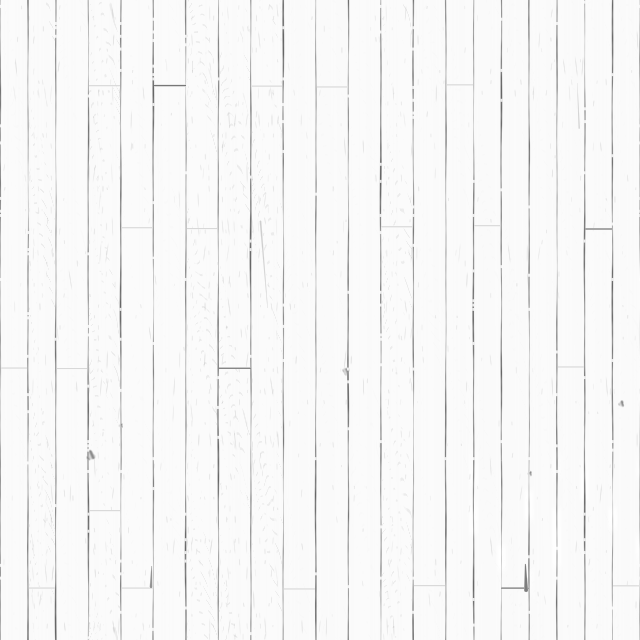
Write a three.js fragment shader that draws this texture.

```glsl
// White painted wooden planks: 21 vertical boards with thin grey seams, end joints, grain and knots.
varying vec2 vUv;

const vec3 PAINT = vec3(0.984);
const vec3 CHIP = vec3(1.0);
const vec3 GAP = vec3(0.40);
const float SOFT = 0.0018;       // edge softness in canvas units
const float FIRST_SEAM = 0.0872; // left edge of the wide boards
const float WIDE_SPAN = 0.6094;  // share of the canvas under wide boards
const float WIDE_COUNT = 12.0;
const float NARROW_COUNT = 9.0;

float hash(vec2 p) {
  p = fract(p * vec2(0.1031, 0.1137));
  p += dot(p, p.yx + 33.33);
  return fract((p.x + p.y) * p.x * 91.7);
}

// Layered sines, about -1 to 1
float waves(float t, float seed) {
  return (sin(t * 7.0 + seed * 4.7) + sin(t * 17.0 + seed * 9.1) + sin(t * 43.0 + seed * 2.3)) / 2.4;
}

// Soft coverage of a line of the given half width
float line(float d, float halfWidth) {
  float h = SOFT * 0.5;
  return clamp((min(d + h, halfWidth) - max(d - h, -halfWidth)) / SOFT, 0.0, 1.0);
}

float listed(float id, vec3 a, vec3 b) {
  vec3 m = step(abs(a - id), vec3(0.5)) + step(abs(b - id), vec3(0.5));
  return min(m.x + m.y + m.z, 1.0);
}

// Board ends near one height; one of them is open and dark
float joint(float y, float id, float height, float openId, vec3 a, vec3 b) {
  float d = abs(y - height - 0.006 * (hash(vec2(id, 5.0)) - 0.5));
  float open = step(abs(id - openId), 0.5);
  return listed(id, a, b) * line(d, 0.0007 + 0.0003 * open) * mix(0.3, 0.9, open);
}

// Tapered crack between two points
float crack(vec2 p, vec2 a, vec2 b, float halfWidth) {
  vec2 ab = b - a;
  float t = clamp(dot(p - a, ab) / dot(ab, ab), 0.0, 1.0);
  return line(length(p - a - ab * t), halfWidth * (0.25 + 0.75 * t));
}

float knot(vec2 p, vec2 center, float radius) {
  vec2 q = p - center;
  float r = length(q * vec2(1.0, 0.85)) + radius * 0.2 * sin(atan(q.y, q.x) * 3.0 + center.x * 40.0);
  float core = smoothstep(radius + SOFT, radius - SOFT, r);
  return core * (0.5 + 0.25 * sin(q.x * 700.0 + q.y * 300.0));
}

// Short tilted scratches, one at most in each cell
float flecks(vec2 p, vec2 grid, float amount) {
  vec2 cell = floor(p * grid);
  vec2 q = (fract(p * grid) - 0.5) / grid;
  float r = hash(cell + 3.0);
  float tilt = (hash(cell + 17.0) - 0.5) * 0.3;
  float reach = (0.15 + 0.3 * hash(cell + 41.0)) / grid.y;
  float d = abs(q.x - q.y * tilt - (r - 0.5) * 0.3 / grid.x);
  float fade = 1.0 - smoothstep(reach * 0.4, reach, abs(q.y));
  return step(1.0 - amount, hash(cell + 71.0)) * fade * line(d, 0.0005) * (0.4 + 0.6 * r);
}

// Arched growth rings in broken patches
float figure(vec2 p, float across, float seed) {
  float c = across - 0.5 + 0.15 * waves(p.y * 1.5, seed);
  float phase = p.y * 330.0 + c * c * 50.0 + 2.5 * waves(p.y * 2.0 + across * 0.4, seed + 2.0);
  float ring = smoothstep(0.72, 1.0, sin(phase));
  float patchy = waves(p.y * 3.0 + across * 0.7, seed + 6.0) * sin(across * 11.0 + p.y * 37.0 + seed);
  return ring * smoothstep(0.12, 0.55, patchy);
}

void main() {
  vec2 p = vUv;

  // Board index, and position across the board
  float t = fract(p.x - FIRST_SEAM);
  bool wide = t < WIDE_SPAN;
  float width = wide ? WIDE_SPAN / WIDE_COUNT : (1.0 - WIDE_SPAN) / NARROW_COUNT;
  float s = wide ? t / width : WIDE_COUNT + (t - WIDE_SPAN) / width;
  float id = floor(s);
  float across = fract(s);
  float seam = mod(floor(s + 0.5), WIDE_COUNT + NARROW_COUNT);

  // Grain
  float figured = listed(id, vec3(1.0, 4.0, 10.0), vec3(5.0, 6.0, 20.0));
  float dark = figure(p, across, id) * mix(0.012, 0.10, figured);
  dark += flecks(p, vec2(105.0, 24.0), 0.06 + 0.16 * figured) * 0.26;
  dark += flecks(p + 0.37, vec2(150.0, 60.0), 0.05 + 0.12 * figured) * 0.22;
  dark += 0.006 * hash(vec2(id, 9.0)) + 0.004 * waves(p.x * 25.0, p.y * 0.3);

  // End joints
  dark = max(dark, joint(p.y, id, 0.866, 3.0, vec3(1.0, 3.0, 6.0), vec3(8.0, 12.0, 3.0)));
  dark = max(dark, joint(p.y, id, 0.645, 17.0, vec3(2.0, 4.0, 10.0), vec3(13.0, 17.0, 4.0)));
  dark = max(dark, joint(p.y, id, 0.427, 5.0, vec3(0.0, 5.0, 16.0), vec3(19.0, 5.0, 0.0)));
  dark = max(dark, joint(p.y, id, 0.082, 14.0, vec3(2.0, 7.0, 11.0), vec3(14.0, 18.0, 20.0)));
  dark = max(dark, joint(p.y, id, 0.202, -1.0, vec3(1.0), vec3(1.0)));

  // Knots and cracks
  dark = max(dark, knot(p, vec2(0.142, 0.288), 0.0062));
  dark = max(dark, knot(p, vec2(0.541, 0.420), 0.0048));
  dark = max(dark, knot(p, vec2(0.971, 0.369), 0.0038));
  dark = max(dark, knot(p, vec2(0.189, 0.335), 0.0026));
  dark = max(dark, knot(p, vec2(0.828, 0.260), 0.0028));
  dark = max(dark, 0.3 * crack(p, vec2(0.418, 0.520), vec2(0.407, 0.654), 0.0013));
  dark = max(dark, 0.3 * crack(p, vec2(0.902, 0.870), vec2(0.905, 0.800), 0.0010));
  dark = max(dark, 0.85 * crack(p, vec2(0.821, 0.118), vec2(0.822, 0.078), 0.0030));
  dark = max(dark, 0.7 * crack(p, vec2(0.237, 0.115), vec2(0.236, 0.083), 0.0020));

  // Seams wander, swell and fade along their length
  float d = abs((s - floor(s + 0.5)) * width + 0.0005 * waves(p.y, seam));
  float swell = waves(p.y * 0.7, seam + 3.0);
  float tone = clamp(0.72 + 0.22 * swell + 0.12 * waves(p.y * 6.0, seam), 0.25, 1.0);
  dark = max(dark, line(d, 0.00085 + 0.00035 * swell) * tone);

  // Paint chips on the seams, and bright worn edges at the lower right
  vec2 chipCell = vec2(seam, floor(p.y * 150.0));
  float chipped = step(0.93 - 0.06 * swell, hash(chipCell + 11.0));
  float chip = chipped * smoothstep(0.5, 0.2, abs(fract(p.y * 150.0) - 0.5)) * line(d, 0.0016);
  float worn = smoothstep(0.68, 0.75, p.x) * smoothstep(0.32, 0.24, p.y) * smoothstep(0.05, 0.12, p.y);
  worn *= smoothstep(0.010, 0.004, d) * smoothstep(0.0, 0.4, waves(p.y * 1.3, seam + 8.0));

  vec3 color = mix(mix(PAINT, CHIP, worn), GAP, clamp(dark, 0.0, 1.0));
  gl_FragColor = vec4(mix(color, CHIP, chip * 0.85), 1.0);
}
```
